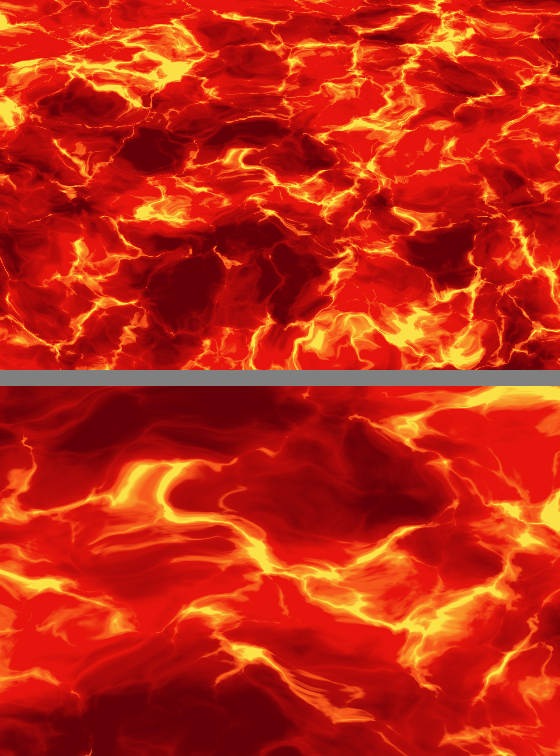
Top, the full canvas; bottom, a detail of the centre.
Give the GLSL for this texture, as a Shadertoy shader.

```glsl
vec2 hash2(vec2 p) {
    vec3 q = fract(vec3(p.xyx) * vec3(0.1031, 0.1030, 0.0973));
    q += dot(q, q.yzx + 33.33);
    return fract((q.xx + q.yz) * q.zy);
}

float valueNoise(vec2 p) {
    vec2 cell = floor(p), f = fract(p);
    f = f * f * (3.0 - 2.0 * f);
    float low = mix(hash2(cell).x, hash2(cell + vec2(1, 0)).x, f.x);
    float high = mix(hash2(cell + vec2(0, 1)).x, hash2(cell + vec2(1, 1)).x, f.x);
    return mix(low, high, f.y);
}

// Layered noise centred on zero
float layers(vec2 p, int count, float gain) {
    const mat2 turn = mat2(0.8, 0.6, -0.6, 0.8);
    float sum = 0.0, weight = 1.0, total = 0.0;
    for (int i = 0; i < count; i++) {
        sum += weight * valueNoise(p);
        total += weight;
        weight *= gain;
        p = turn * p * 2.03 + 17.3;
    }
    return sum / total - 0.5;
}

// Cellular gap: zero on the border between two cells
float cellGap(vec2 p) {
    vec2 cell = floor(p), f = fract(p);
    float nearest = 8.0, second = 8.0;
    for (int y = -1; y <= 1; y++)
    for (int x = -1; x <= 1; x++) {
        vec2 offset = vec2(x, y);
        float d = length(offset + hash2(cell + offset) - f);
        second = min(second, max(nearest, d));
        nearest = min(nearest, d);
    }
    return second - nearest;
}

vec2 warp(vec2 p, float scale, float amount) {
    return p + amount * vec2(layers(p * scale + 3.7, 4, 0.55),
                             layers(p * scale + 41.2, 4, 0.55));
}

float spot(vec2 p, vec2 centre, vec2 size) {
    vec2 d = (p - centre) / size;
    return exp(-dot(d, d));
}

// Broad hot and cool areas
float region(vec2 p) {
    float hot = spot(p, vec2(1.02, 0.06), vec2(0.20, 0.11))
              + spot(p, vec2(1.44, 0.20), vec2(0.15, 0.16))
              + 0.8 * spot(p, vec2(0.36, 0.80), vec2(0.32, 0.09))
              + 0.6 * spot(p, vec2(1.00, 0.88), vec2(0.28, 0.13));
    float cool = spot(p, vec2(0.02, 0.52), vec2(0.12, 0.16))
               + spot(p, vec2(1.40, 0.60), vec2(0.20, 0.12))
               + spot(p, vec2(1.12, 0.26), vec2(0.12, 0.09))
               + 0.8 * spot(p, vec2(0.36, 0.63), vec2(0.12, 0.08))
               + 0.7 * spot(p, vec2(0.62, 0.24), vec2(0.22, 0.14));
    return 0.20 * (hot - cool);
}

vec3 lavaColor(float shade, float heat) {
    const vec3 char_red = vec3(0.40, 0.00, 0.03);
    const vec3 deepRed = vec3(0.70, 0.04, 0.04);
    const vec3 red = vec3(0.90, 0.08, 0.05);
    const vec3 orange = vec3(0.96, 0.33, 0.10);
    const vec3 amber = vec3(0.97, 0.56, 0.15);
    const vec3 yellow = vec3(0.98, 0.88, 0.27);
    vec3 color = mix(char_red, deepRed, smoothstep(-0.42, -0.12, shade));
    color = mix(color, red, smoothstep(-0.16, 0.08, shade));
    color = mix(color, orange, smoothstep(0.29, 0.41, heat));
    color = mix(color, amber, smoothstep(0.42, 0.54, heat));
    return mix(color, yellow, smoothstep(0.54, 0.66, heat));
}

void mainImage(out vec4 fragColor, in vec2 fragCoord) {
    vec2 p = fragCoord / iResolution.y;

    // Features flatten toward the far, upper side
    vec2 ground = vec2(p.x, p.y * (1.05 + 0.55 * p.y));
    vec2 bent = warp(ground, 4.0, 0.22);
    vec2 ragged = warp(bent, 18.0, 0.06);

    // Molten veins between crust plates
    float gap = cellGap(ragged * 5.5);
    float veins = 0.38 * exp(-6.0 * gap) + 0.10 * exp(-22.0 * gap);
    veins += 0.22 * exp(-6.0 * cellGap(ragged * 14.0 + 9.0));

    // Soft plates with grainy, broken edges
    float area = region(p);
    float soft = layers(bent * 5.0 + 21.0, 4, 0.5);
    float grain = layers(bent * vec2(9.0, 11.0) + 63.0, 6, 0.62);
    float heat = veins + area + 0.6 * soft + 1.2 * grain;
    float shade = 0.9 * soft + 0.6 * area + 0.5 * (heat - 0.18);

    fragColor = vec4(lavaColor(shade, heat), 1.0);
}
```
